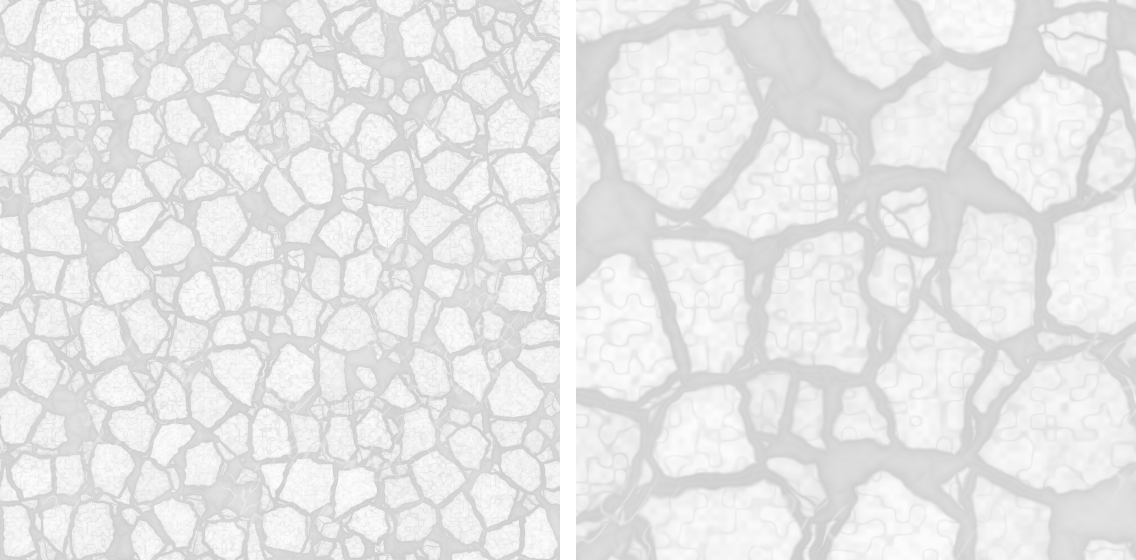
Left: the whole. Right: its middle third, enlarged.
Reproduce this texture procedurally as a WebGL 2 fragment shader.

```glsl
#version 300 es
precision highp float;
// Pale angular stone chips, mostly upright, set in soft light grey mortar.

uniform vec2 u_resolution;
out vec4 fragColor;

float hash(vec2 p) {
    return fract(sin(dot(p, vec2(127.1, 311.7))) * 43758.5453);
}

float noise(vec2 p) {
    vec2 i = floor(p), f = fract(p);
    f = f * f * (3.0 - 2.0 * f);
    return mix(mix(hash(i), hash(i + vec2(1, 0)), f.x),
               mix(hash(i + vec2(0, 1)), hash(i + vec2(1, 1)), f.x), f.y);
}

float fbm(vec2 p) {
    float sum = 0.0, amp = 0.5;
    for (int i = 0; i < 4; i++) {
        sum += amp * noise(p);
        p = p * 2.03 + 17.3;
        amp *= 0.5;
    }
    return sum / 0.9375;
}

// Thin lines along the middle level of a noise field
float veins(vec2 p, float width) {
    return 1.0 - smoothstep(0.0, width, abs(noise(p) - 0.5));
}

// Jittered stone centre in xy, size weight in z
vec3 stoneSite(vec2 cell, vec2 grid, float seed) {
    vec2 jitter = vec2(hash(cell + seed), hash(cell + seed + 41.7)) - 0.5;
    vec2 center = cell + 0.5 + 0.75 * jitter;
    center.x += 0.5 * mod(cell.y, 2.0);
    float weight = 0.4 * (hash(cell + seed + 83.1) - 0.5) / (grid.x * grid.y);
    return vec3(center / grid, weight);
}

// Signed distance to the nearest stone in x, its cell in yz
vec3 stones(vec2 p, vec2 grid, float seed, float gap, float presence) {
    vec2 base = floor(p * grid), owner = base;
    vec3 site = vec3(0.0);
    float nearest = 1e5;
    for (int y = -2; y <= 2; y++)
    for (int x = -2; x <= 2; x++) {
        vec2 cell = base + vec2(x, y);
        vec3 s = stoneSite(cell, grid, seed);
        float power = dot(p - s.xy, p - s.xy) - s.z;
        if (power < nearest) { nearest = power; owner = cell; site = s; }
    }

    // Distance to the border shared with neighbouring cells
    float border = 1.0;
    for (int y = -2; y <= 2; y++)
    for (int x = -2; x <= 2; x++) {
        vec2 cell = base + vec2(x, y);
        if (cell == owner) continue;
        vec3 s = stoneSite(cell, grid, seed);
        float power = dot(p - s.xy, p - s.xy) - s.z;
        border = min(border, 0.5 * (power - nearest) / max(distance(s.xy, site.xy), 1e-4));
    }

    // Irregular polygon cut by randomly turned planes
    vec2 key = owner + seed;
    vec2 halfSize = mix(vec2(0.4), vec2(0.72), vec2(hash(key + 5.3), hash(key + 9.1))) / grid;
    float polygon = -1.0;
    for (float k = 0.0; k < 6.0; k++) {
        float angle = (k + 0.9 * hash(key + k * 7.7)) * 1.0472;
        vec2 normal = vec2(cos(angle), sin(angle));
        float reach = length(normal * halfSize) * mix(0.72, 1.12, hash(key + k * 3.9 + 60.0));
        polygon = max(polygon, dot(p - site.xy, normal) - reach);
    }
    if (hash(key + 29.4) > presence) polygon = 1.0;
    return vec3(min(max(polygon, gap - border), border + gap), owner);
}

void main() {
    vec2 uv = gl_FragCoord.xy / min(u_resolution.x, u_resolution.y);

    // Ragged outlines
    vec2 p = uv + 0.008 * (vec2(noise(uv * 42.0), noise(uv * 42.0 + 70.0)) - 0.5)
                + 0.004 * (vec2(noise(uv * 130.0), noise(uv * 130.0 + 30.0)) - 0.5);

    // Large stones, with small chips filling the open spots
    vec3 large = stones(p, vec2(14.0, 11.0), 3.0, 0.0048, 0.9);
    vec3 chip = stones(p, vec2(29.0, 23.0), 57.0, 0.003, 0.75);
    chip.x = max(chip.x, 0.0055 - large.x);
    bool isLarge = large.x < chip.x;
    float dist = min(large.x, chip.x);
    float tint = hash((isLarge ? large.yz : chip.yz) + 12.6);

    // Mortar: cloudy, shaded beside stones, with a few pale fibres
    float fine = noise(uv * 240.0) - 0.5;
    float mortar = 0.873 + 0.05 * (fbm(uv * 14.0) - 0.5) + 0.012 * fine;
    mortar -= 0.062 * exp(-max(dist, 0.0) / 0.0055);
    float fibrePatch = smoothstep(0.6, 0.78, noise(uv * 9.0 + 4.0));
    mortar += 0.05 * fibrePatch * veins(mat2(0.8, 0.6, -0.6, 0.8) * uv * vec2(95.0, 45.0), 0.1);

    // Stone: speckled, finely veined and slightly greyer at the rim
    float speckle = 0.045 * veins(uv * 125.0, 0.14) * mix(0.5, 1.2, hash(large.yz + 31.0));
    float stone = 0.96 + 0.025 * (tint - 0.5) - speckle + 0.045 * fine;
    stone += 0.035 * (fbm(uv * 28.0) - 0.5) - 0.03 * exp(min(dist, 0.0) / 0.004);
    stone -= isLarge ? 0.0 : 0.015;

    float cover = 1.0 - smoothstep(-0.0016, 0.0014, dist);
    fragColor = vec4(vec3(mix(mortar, min(stone, 0.985), cover)), 1.0);
}
```
